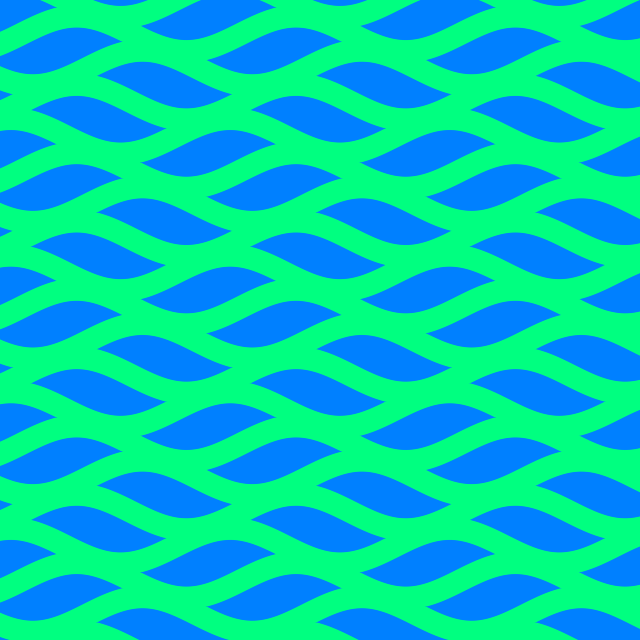
This pattern is drawn by a WebGL 2 fragment shader. Its source:

```glsl
#version 300 es
precision highp float;

uniform vec2 u_resolution;
out vec4 fragColor;

const float TAU = 6.2831853;
const float WAVELENGTH = 0.3428;
const float AMPLITUDE = 0.02734;
const float ROW_HEIGHT = 0.05337;

// Distance to a cosine wave with its crest at x = 0, by Newton steps
float waveDistance(vec2 p) {
    float k = TAU / WAVELENGTH;
    float t = p.x;
    for (int i = 0; i < 5; i++) {
        float height = AMPLITUDE * cos(k * t);
        float slope = -AMPLITUDE * k * sin(k * t);
        float bend = -k * k * height;
        float gap = height - p.y;
        t -= (t - p.x + gap * slope) / max(1.0 + slope * slope + gap * bend, 0.4);
    }
    return length(p - vec2(t, AMPLITUDE * cos(k * t)));
}

void main() {
    float canvas = min(u_resolution.x, u_resolution.y);
    vec2 p = gl_FragCoord.xy / canvas - vec2(0.1198, 0.1466);
    float pixel = 1.0 / canvas;

    // Nearest bands; crests sway sideways over a cycle of four rows
    float nearestRow = floor(p.y / ROW_HEIGHT + 0.5);
    float dist = 1.0;
    for (float i = -1.0; i <= 1.0; i++) {
        float row = nearestRow + i;
        float sway = -0.3 * WAVELENGTH * cos(row * TAU / 4.0);
        dist = min(dist, waveDistance(p - vec2(sway, row * ROW_HEIGHT)));
    }

    // Constant-width green bands over blue
    float halfWidth = 0.01758;
    float band = 1.0 - smoothstep(-0.6 * pixel, 0.6 * pixel, dist - halfWidth);
    vec3 blue = vec3(0.0, 0.5, 1.0);
    vec3 green = vec3(0.0, 1.0, 0.5);
    fragColor = vec4(mix(blue, green, band), 1.0);
}
```
